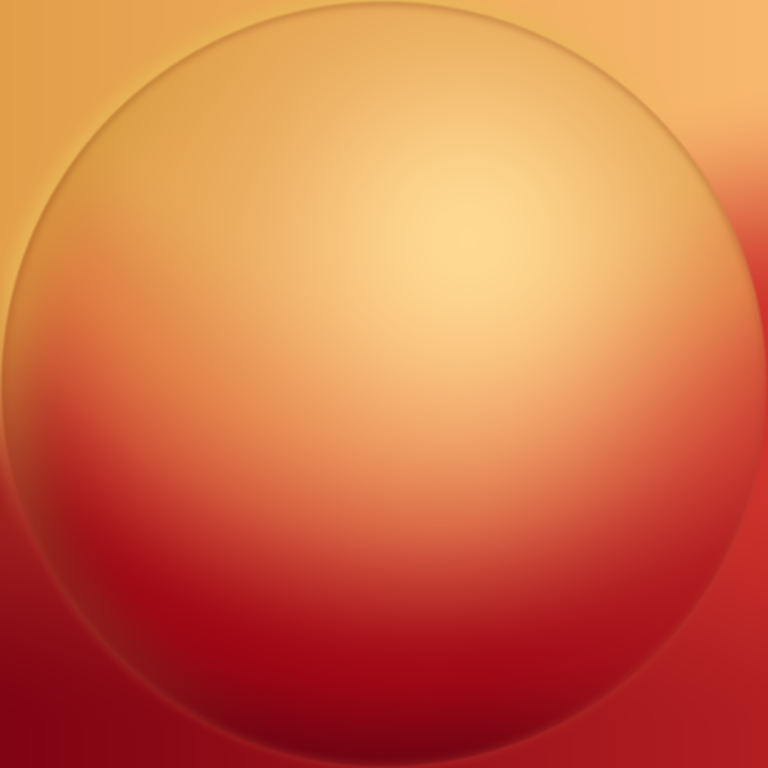
Write a WebGL 1 fragment shader that draws this background.

```glsl
precision highp float;

uniform vec2 u_resolution;

#define RADIUS 0.498
#define GLOW_CENTER vec2(0.61, 0.69)
#define GLOW_SIZE 0.23
#define PEACH_CENTER vec2(0.58, 0.59)
#define GOLD vec3(0.89, 0.64, 0.31)
#define ORANGE vec3(0.87, 0.47, 0.25)
#define VERMILION vec3(0.78, 0.25, 0.18)
#define CRIMSON vec3(0.62, 0.01, 0.07)
#define MAROON vec3(0.43, 0.01, 0.07)
#define CREAM vec3(1.0, 0.86, 0.58)
#define PEACH vec3(0.99, 0.67, 0.48)
#define RIM_LIGHT vec3(0.91, 0.72, 0.34)

float bell(float x, float width) {
  return exp(-x * x / (width * width));
}

// Warm ramp from gold at the top to maroon at the bottom
vec3 sunsetRamp(float t) {
  vec3 color = mix(GOLD, ORANGE, smoothstep(0.36, 0.62, t));
  color = mix(color, VERMILION, smoothstep(0.56, 0.76, t));
  color = mix(color, CRIMSON, smoothstep(0.68, 0.88, t));
  return mix(color, MAROON, smoothstep(0.86, 1.02, t));
}

// Field behind the sphere, with a transition that rises to the right
vec3 backdrop(vec2 uv) {
  float drop = 1.0 - uv.y;
  float side = clamp(uv.x, 0.0, 1.0);
  vec3 upper = mix(vec3(0.89, 0.62, 0.29), vec3(0.97, 0.72, 0.43), side);
  vec3 middle = mix(vec3(0.64, 0.13, 0.12), vec3(0.81, 0.20, 0.17), side);
  vec3 lower = mix(vec3(0.50, 0.01, 0.07), vec3(0.70, 0.12, 0.13), side);
  vec3 base = mix(middle, lower, smoothstep(0.60, 0.95, drop));
  float horizon = mix(0.52, 0.29, side);
  return mix(upper, base, smoothstep(horizon - 0.19, horizon + 0.14, drop));
}

// Sphere body: curved ramp, broad highlight and inner rim light
vec3 sphere(vec2 uv, float depth, vec2 normal) {
  float drop = 1.0 - uv.y;
  float offset = uv.x - 0.54;
  float bend = mix(1.5, 0.45, drop);
  vec3 color = sunsetRamp(drop + bend * offset * offset);

  // Scarlet bounce along the right side
  vec3 bounce = mix(vec3(0.82, 0.25, 0.19), vec3(0.71, 0.12, 0.13),
                    smoothstep(0.50, 0.80, drop));
  float scarlet = smoothstep(0.60, 0.98, uv.x) * smoothstep(0.34, 0.60, drop);
  color = mix(color, bounce, 0.65 * scarlet);

  // Peach bloom below the cream highlight
  color = mix(color, PEACH, 0.55 * bell(length(uv - PEACH_CENTER), 0.28));
  color = mix(color, CREAM, 0.95 * bell(length(uv - GLOW_CENTER), GLOW_SIZE));

  float leftSide = smoothstep(0.25, 0.95, -normal.x);
  vec3 rimTint = mix(vec3(0.55, 0.17, 0.12), vec3(0.83, 0.60, 0.24),
                     smoothstep(-0.55, 0.25, normal.y));
  color = mix(color, rimTint, 0.7 * leftSide * bell(depth, 0.06));

  // Fine shaded lip along the upper edge
  float lip = bell(depth, 0.008) * smoothstep(-0.25, 0.55, normal.y);
  return mix(color, color * vec3(0.86, 0.76, 0.72), 0.7 * lip);
}

void main() {
  float scale = min(u_resolution.x, u_resolution.y);
  vec2 uv = (gl_FragCoord.xy - 0.5 * u_resolution) / scale + 0.5;
  vec2 fromCenter = uv - 0.5;
  float radial = length(fromCenter);
  vec2 normal = fromCenter / max(radial, 0.0001);
  float edge = radial - RADIUS;

  // Halo just outside the rim, brightest at upper left
  vec3 outside = backdrop(uv);
  float facing = smoothstep(0.0, 0.8, dot(normal, vec2(-0.5, 0.86)));
  outside = mix(outside, RIM_LIGHT, 0.7 * facing * bell(edge, 0.017));

  vec3 inside = sphere(uv, max(-edge, 0.0), normal);
  float softness = max(0.003, 0.75 / scale);
  vec3 color = mix(inside, outside, smoothstep(-softness, softness, edge));

  // Faint warm seam around the lower rim
  float seam = bell(edge, 0.007) * smoothstep(0.15, -0.35, normal.y);
  color = mix(color, vec3(0.69, 0.23, 0.17), 0.26 * seam);

  gl_FragColor = vec4(color, 1.0);
}
```
